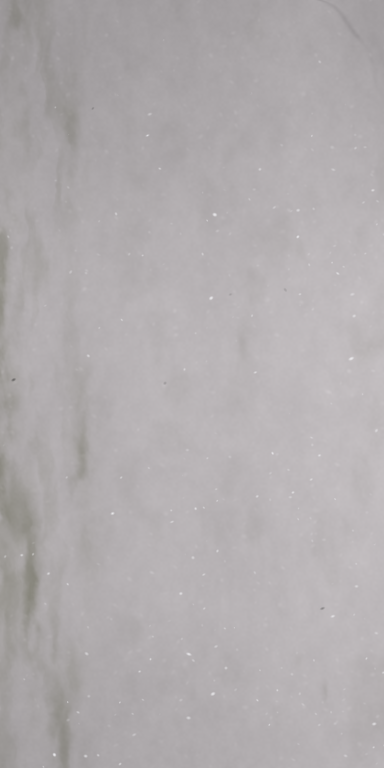
A Shadertoy shader for this texture:

```glsl
// Pale grey polished marble with soft olive vertical veins and tiny crystal glints

float hash(vec2 p) {
    vec3 q = fract(vec3(p.xyx) * 0.1031);
    q += dot(q, q.yzx + 33.33);
    return fract((q.x + q.y) * q.z);
}

float noise(vec2 p) {
    vec2 i = floor(p), f = fract(p);
    f = f * f * (3.0 - 2.0 * f);
    return mix(mix(hash(i), hash(i + vec2(1, 0)), f.x),
               mix(hash(i + vec2(0, 1)), hash(i + vec2(1, 1)), f.x), f.y);
}

float fbm(vec2 p) {
    float sum = 0.0, gain = 0.5;
    for (int i = 0; i < 5; i++) {
        sum += gain * noise(p);
        p = mat2(1.6, 0.25, -0.25, 1.9) * p + 17.3;
        gain *= 0.5;
    }
    return sum;
}

// Soft vertical band around x = centre
float band(float x, float centre, float width) {
    float d = (x - centre) / width;
    return exp(-d * d);
}

// Sparse grains, one at most per cell; size, shape and strength vary
float grains(vec2 p, float cells, float density, float radius, float soft, float seed) {
    vec2 q = p * cells, id = floor(q);
    float pick = hash(id + seed);
    vec2 centre = 0.25 + 0.5 * vec2(hash(id + seed + 5.1), hash(id + seed + 9.7));
    vec2 d = (fract(q) - centre) / cells;
    d.x = d.x * (0.7 + 0.6 * hash(id + seed + 3.3)) + d.y * (hash(id + seed + 6.1) - 0.5);
    float dist = length(d) - radius * (0.5 + 0.7 * hash(id + seed + 2.9));
    float strength = hash(id + seed + 7.7);
    return step(pick, density) * (1.0 - smoothstep(-soft, soft, dist))
         * (0.15 + 0.85 * strength * strength);
}

void mainImage(out vec4 fragColor, in vec2 fragCoord) {
    // x runs 0..1, y runs 0..2 upwards
    vec2 p = fragCoord / iResolution.xy * vec2(1.0, 2.0);

    // Base tone: brightest right of centre, fading to the top and the lower left
    float light = 0.678 + 0.048 * smoothstep(0.1, 0.95, p.x);
    light -= 0.066 * smoothstep(1.15, 2.05, p.y);
    light -= 0.038 * smoothstep(0.5, 0.0, p.y) * (1.0 - 0.4 * p.x);
    light -= 0.030 * smoothstep(0.75, 1.05, p.x) * smoothstep(1.2, 2.0, p.y);
    light += 0.016 * band(p.y, 1.0, 0.5);
    vec3 col = light * vec3(1.015, 0.990, 1.002);

    // Cloudy mottling at three scales, drawn out along the slab
    col += 0.034 * (fbm(p * vec2(5.0, 2.2) + 3.0) - 0.48);
    col += 0.032 * (fbm(p * vec2(22.0, 14.0)) - 0.48);
    col += 0.022 * (fbm(p * vec2(60.0, 45.0) + 5.0) - 0.48);

    // Olive veins along the left side, with ragged wandering edges
    float x = p.x + 0.05 * (fbm(p * vec2(7.0, 5.0) + 8.0) - 0.5)
                  + 0.035 * (fbm(p * vec2(30.0, 20.0)) - 0.5);
    float rag = smoothstep(0.32, 0.62, fbm(p * vec2(24.0, 9.0) + 21.0));
    float vein = 0.95 * band(x, 0.0, 0.036) * band(p.y, 1.0, 0.62);
    vein += 0.55 * band(x, 0.045, 0.024) * smoothstep(1.3, 1.8, p.y);
    vein += 0.95 * band(x, 0.075 - 0.05 * (p.y - 0.5), 0.026) * band(p.y, 0.48, 0.25);
    vein += 0.50 * band(x, 0.18, 0.018) * band(p.y, 1.65, 0.20);
    vein += 0.85 * band(x, 0.215, 0.030) * band(p.y, 0.78, 0.22);
    vein += 0.70 * band(x, 0.165, 0.026) * smoothstep(0.5, 0.05, p.y);
    vein *= 0.25 + 0.9 * rag;
    float streak = fbm(vec2(x * 26.0, p.y * 4.5) + 40.0);
    vein += 0.40 * smoothstep(0.45, 0.75, streak) * smoothstep(0.30, 0.08, p.x);
    col -= vein * vec3(0.125, 0.117, 0.152);

    // Faint grey smudges, few and small, over the clear part
    float smudge = 0.35 * smoothstep(0.52, 0.80, fbm(p * vec2(15.0, 8.0) + 60.0));
    smudge += 0.55 * band(x, 0.63, 0.014) * band(p.y, 1.10, 0.05);
    smudge += 0.20 * band(x, 0.64, 0.025) * band(p.y, 1.1, 0.3);
    smudge += 0.45 * band(x, 0.79, 0.012) * band(p.y, 1.35, 0.03);
    smudge += 0.45 * band(x, 0.77, 0.014) * band(p.y, 0.28, 0.018);
    smudge += 0.70 * band(x, 0.845, 0.009) * band(p.y, 0.2, 0.025);
    smudge += 0.60 * band(x + 0.5 * (1.09 - p.y), 0.96, 0.04) * band(p.y, 1.09, 0.04);
    col -= smudge * vec3(0.060, 0.058, 0.068) * smoothstep(0.15, 0.4, p.x);

    // Thin faint crack curving through the upper right corner
    float crackX = 0.83 + 0.20 * sqrt(max(2.0 - p.y, 0.0) / 0.35)
                 + 0.035 * (fbm(p * 14.0) - 0.5);
    float crack = band(p.x, crackX, 0.009) * smoothstep(1.65, 1.8, p.y);
    col -= 0.035 * crack * (0.4 + rag);
    col -= 0.015 * smoothstep(0.0, 0.03, p.x - crackX) * smoothstep(1.6, 1.8, p.y);

    // Crystal glints, denser to the lower right and gathered in loose clusters
    float cluster = 0.4 + 1.3 * smoothstep(0.4, 0.7, noise(p * 4.0 + 31.0));
    float spread = mix(0.2, 1.0, p.x) * smoothstep(2.0, 1.2, p.y) * cluster;
    float glint = grains(p, 19.0, 0.20 * spread, 0.0032, 0.0032, 11.0);
    glint += 0.8 * grains(p + 0.37, 36.0, 0.13 * spread, 0.0026, 0.0030, 47.0);
    col = mix(col, vec3(0.94, 0.94, 0.95), min(glint, 1.0) * 0.9);

    // Haze of dim crystals just below the surface
    col += 0.035 * grains(p + 0.71, 33.0, 0.30, 0.004, 0.005, 83.0);

    // A few dark pits
    col = mix(col, vec3(0.22), grains(p + 0.13, 10.0, 0.03, 0.0035, 0.003, 29.0));

    // Fine surface grain
    col += 0.010 * (noise(p * 150.0) - 0.5);

    fragColor = vec4(clamp(col, 0.0, 1.0), 1.0);
}
```
